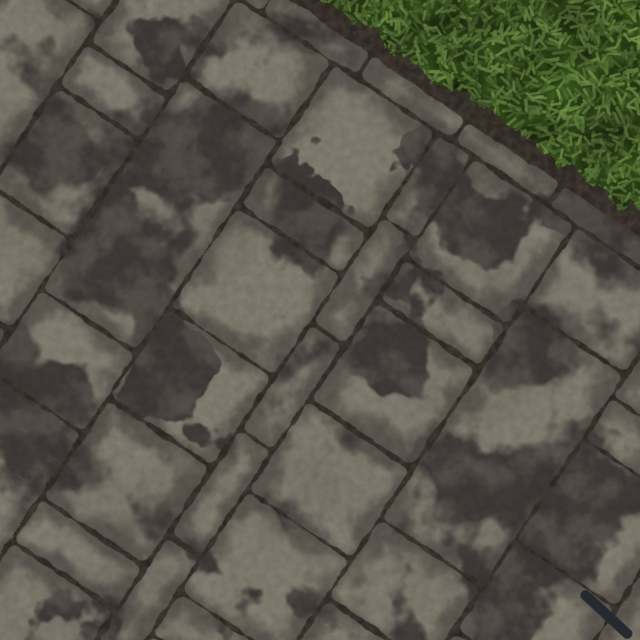
Give the GLSL for this texture, as a Shadertoy shader.

```glsl
const vec3 STONE = vec3(0.49, 0.47, 0.42);
const vec3 STONE_DULL = vec3(0.40, 0.37, 0.34);
const vec3 DAMP = vec3(0.30, 0.28, 0.26);
const vec3 WET = vec3(0.22, 0.20, 0.195);
const vec3 SOIL = vec3(0.21, 0.185, 0.165);
const vec3 GRASS_DARK = vec3(0.16, 0.24, 0.08);
const vec3 GRASS = vec3(0.29, 0.39, 0.18);
const vec3 GRASS_LIGHT = vec3(0.43, 0.55, 0.28);
const float KERB = 1.04;
const float LAWN = 1.11;

// Column joints, and soaked patches as centre and radius
const float JOINTS[10] = float[10](-0.57, -0.41, -0.255, -0.072, 0.125, 0.19, 0.385, 0.58, 0.77, 0.95);
const vec3 SOAKED[14] = vec3[14](
    vec3(0.29, 0.77, 0.14), vec3(0.19, 0.62, 0.11), vec3(0.04, 0.37, 0.12),
    vec3(0.26, 0.41, 0.09), vec3(0.88, 0.20, 0.13), vec3(0.80, 0.04, 0.09),
    vec3(0.82, 0.46, 0.08), vec3(0.73, 0.25, 0.09), vec3(0.75, 0.65, 0.07),
    vec3(0.61, 0.44, 0.07), vec3(0.10, 0.77, 0.07), vec3(0.49, 0.66, 0.07),
    vec3(0.68, 0.72, 0.07), vec3(0.97, 0.66, 0.10));

float hash(vec2 p) {
    return fract(sin(dot(p, vec2(127.1, 311.7))) * 43758.5);
}

vec2 gradient(vec2 cell) {
    float a = 6.2832 * hash(cell);
    return vec2(cos(a), sin(a));
}

float noise(vec2 p) {
    vec2 i = floor(p), f = fract(p), e = vec2(0.0, 1.0);
    vec2 u = f * f * f * (f * (f * 6.0 - 15.0) + 10.0);
    float low = mix(dot(gradient(i), f), dot(gradient(i + e.yx), f - e.yx), u.x);
    float high = mix(dot(gradient(i + e.xy), f - e.xy), dot(gradient(i + e.yy), f - e.yy), u.x);
    return mix(low, high, u.y);
}

float fbm(vec2 p) {
    float sum = 0.0, amp = 0.7;
    for (int i = 0; i < 4; i++) {
        sum += amp * noise(p);
        p = mat2(1.6, 1.2, -1.2, 1.6) * p + 3.7;
        amp *= 0.5;
    }
    return sum;
}

float cover(float d, float px) { return 1.0 - smoothstep(-px, px, d); }

float segment(vec2 p, vec2 a, vec2 b) {
    vec2 s = b - a;
    return length(p - a - s * clamp(dot(p - a, s) / dot(s, s), 0.0, 1.0));
}

// Shrinks a span to the side of the cut that holds x
vec2 split(vec2 span, float x, float cut) {
    return x < cut ? vec2(span.x, min(span.y, cut)) : vec2(max(span.x, cut), span.y);
}

vec2 repeatSpan(float x, float base, float period, vec2 cuts) {
    float t = mod(x - base, period);
    vec2 span = split(split(vec2(0.0, period), t, cuts.x), t, cuts.y);
    return span + x - t;
}

// Bounds of the slab at q: low and high across, low and high along
vec4 slabBounds(vec2 q) {
    if (q.y > KERB) return vec4(repeatSpan(q.x, -0.21, 0.18, vec2(0.0)), KERB, 1.085);
    vec2 across = vec2(-2.0, 2.0);
    int column = -1;
    for (int i = 0; i < 10; i++) {
        across = split(across, q.x, JOINTS[i]);
        if (q.x >= JOINTS[i]) column = i;
    }
    vec2 along;
    if (column == 4) along = repeatSpan(q.y, 0.083, 0.2, vec2(0.0));
    else if (column % 2 == 0) along = repeatSpan(q.y, 0.49, 0.55, vec2(0.4));
    else along = split(repeatSpan(q.y, 0.14, 0.63, vec2(0.08, 0.27)), q.y, q.y - mod(q.y - 0.14, 0.63) + 0.44);
    return vec4(across, min(along, KERB));
}

float slabDistance(vec2 q, vec4 b, float gap) {
    vec2 size = 0.5 * (b.yw - b.xz) - gap, r = vec2(0.01);
    vec2 d = abs(q - 0.5 * (b.xz + b.yw)) - size + r;
    return length(max(d, 0.0)) + min(max(d.x, d.y), 0.0) - r.x;
}

float soaking(vec2 p) {
    float level = -0.25;
    for (int i = 0; i < 14; i++) level = max(level, 1.0 - length(p - SOAKED[i].xy) / SOAKED[i].z);
    return level + 1.3 * fbm(p * 10.0);
}

vec3 paving(vec2 p, vec2 q, float px) {
    vec4 b = slabBounds(q);
    float id = hash(floor(50.0 * (b.xz + b.yw)));
    float d = slabDistance(q, b, 0.002 + 0.003 * id) + 0.006 * fbm(p * 30.0);
    float grain = fbm(p * 70.0);
    float soft = mix(0.04, 0.3, fract(id * 7.3));
    float wet = smoothstep(-soft, soft, soaking(p) - 0.08);
    float rim = smoothstep(-0.035, 0.0, d + 0.05 * fbm(p * 14.0 + 8.0));
    vec3 dry = mix(STONE, STONE_DULL, clamp(0.2 * id + 0.8 * fbm(p * 7.0 + 5.0), 0.0, 1.0));
    vec3 dark = mix(WET, DAMP, smoothstep(-0.15, 0.3, fbm(p * 16.0 + 2.0) + 0.2 * soft));
    vec3 col = mix(dry, DAMP, 0.75 * rim);
    col = mix(col, dark, 0.92 * wet) * (1.0 + 0.12 * grain);
    return mix(SOIL * (1.0 + 0.5 * grain), col, cover(d, px));
}

// Overlapping tapered blades, one per jittered cell and layer
vec3 lawn(vec2 p, float px) {
    vec3 col = GRASS_DARK * (1.0 + 0.6 * fbm(p * 40.0));
    for (int k = 0; k < 27; k++) {
        float scale = 48.0 + 9.0 * float(k / 9);
        vec2 g = p * scale, cell = floor(g) + vec2(k % 3, (k / 3) % 3) - 1.0;
        float seed = hash(cell + scale), angle = 6.2832 * hash(cell + 0.5 * scale);
        vec2 root = cell + vec2(seed, fract(seed * 17.0));
        float d = segment(g, root, root + 0.9 * vec2(cos(angle), sin(angle))) - 0.13;
        vec3 blade = mix(mix(GRASS_DARK, GRASS, 0.5 + seed), GRASS_LIGHT, 0.7 * seed * seed);
        col = mix(col, blade, 0.85 * cover(d, px * scale));
    }
    return col * (1.0 + 0.5 * fbm(p * 12.0));
}

void mainImage(out vec4 fragColor, in vec2 fragCoord) {
    float px = 1.0 / iResolution.y;
    vec2 p = fragCoord * px;
    vec2 q = vec2(dot(p, vec2(0.829, -0.559)), dot(p, vec2(0.559, 0.829)));
    vec3 col = paving(p, q, px);
    // Small metal bar in the corner
    col = mix(col, vec3(0.15, 0.16, 0.19), cover(segment(p, vec2(0.915, 0.07), vec2(0.98, 0.01)) - 0.008, px));
    // Ragged lawn edge
    float edge = LAWN - q.y + 0.03 * fbm(p * 35.0);
    if (edge < px) col = mix(col, lawn(p, px), cover(edge, px));
    fragColor = vec4(col, 1.0);
}
```
